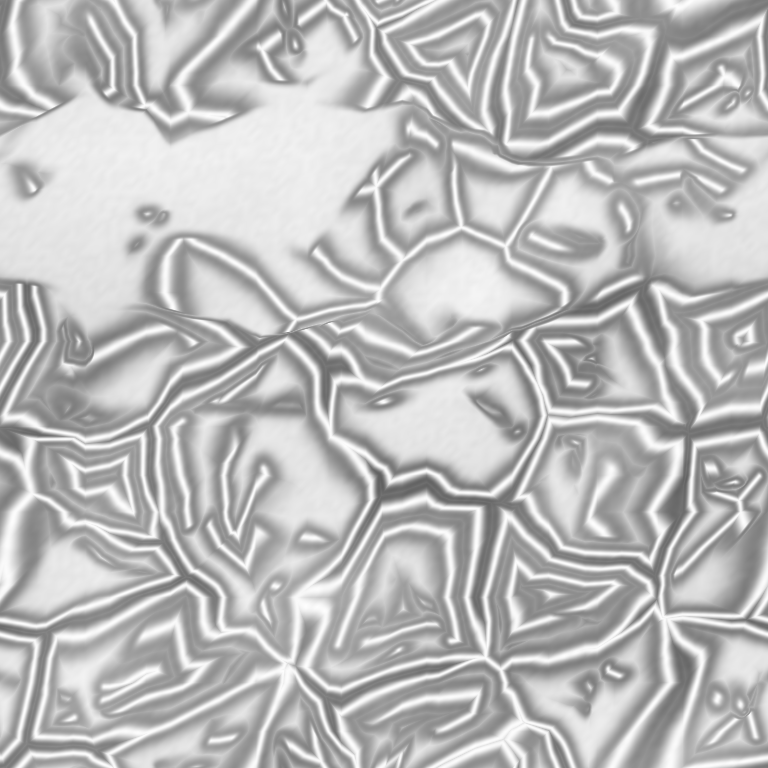
Write a WebGL 1 fragment shader that draws this texture map.

```glsl
precision highp float;
// Tiling grey relief of kinked pale ridges with dark grooves around light plateaus.
// A warped, thinned-out Voronoi net gives double tracks that break off in open areas;
// open rings and fragments of a finer net fill the cells. Tone follows ridge distance.
uniform vec2 u_resolution;

#define CELLS 6.0         // coarse cells per side
#define DETAIL_CELLS 9.0  // fine cells per side
#define WARP 0.08         // bend of the net
#define TRACK 0.0145      // half spacing of a double track
#define RING_STEP 0.031   // spacing of inner rings
#define CLEARANCE 0.030   // gap kept around fragments
#define RIDGE 0.0056      // half width of a ridge
#define FLANK 0.009       // distance of the darkest tone
#define FADE 0.0145       // reach of the shadow
#define SHADOW 0.37       // depth of the shadow
#define PLATEAU 0.91      // tone of open areas
#define OPEN_Y 0.71       // height of the sparse band

const float TAU = 6.2831853;

float hash(vec2 p, float seed) {
  vec3 q = fract(vec3(p.xyx + seed * 1.37) * vec3(0.1031, 0.1030, 0.0973));
  q += dot(q, q.yzx + 33.33);
  return fract((q.x + q.y) * q.z);
}

// Wrapping noise, linear over triangles so that its bends are kinked.
float facetNoise(vec2 p, float n, float seed) {
  vec2 cell = floor(p * n), f = fract(p * n);
  float a = hash(mod(cell, n), seed);
  float b = hash(mod(cell + vec2(1.0, 0.0), n), seed);
  float c = hash(mod(cell + vec2(0.0, 1.0), n), seed);
  float d = hash(mod(cell + 1.0, n), seed);
  return f.x > f.y ? a + (b - a) * f.x + (d - b) * f.y
                   : a + (c - a) * f.y + (d - c) * f.x;
}

// 1 inside the sparse horizontal band, 0 away from it.
float openness(float y) {
  return smoothstep(0.35, 0.9, cos(TAU * (y - OPEN_Y)));
}

// Site position in cell units; z is 1 when the site is kept.
vec3 site(vec2 cell, float n, float seed) {
  vec2 id = mod(cell, n);
  vec2 pos = cell + 0.1 + 0.8 * vec2(hash(id, seed), hash(id, seed + 1.0));
  float drop = mix(0.22, 0.45, openness(pos.y / n));
  return vec3(pos, step(drop, hash(id, seed + 2.0)));
}

// x: distance to the cell edge, y: cell hash, zw: offset from the site.
vec4 voronoi(vec2 p, float n, float seed) {
  vec2 x = p * n, base = floor(x), nearest = vec2(0.0), owner = base;
  float best = 1e3, edge = 1e3;
  for (int j = -3; j <= 3; j++)
    for (int i = -3; i <= 3; i++) {
      vec2 cell = base + vec2(float(i), float(j));
      vec3 s = site(cell, n, seed);
      vec2 r = s.xy - x;
      float d = dot(r, r);
      if (s.z > 0.5 && d < best) { best = d; nearest = r; owner = cell; }
    }
  for (int j = -3; j <= 3; j++)
    for (int i = -3; i <= 3; i++) {
      vec3 s = site(base + vec2(float(i), float(j)), n, seed);
      vec2 r = s.xy - x, across = r - nearest;
      if (s.z > 0.5 && dot(across, across) > 1e-4)
        edge = min(edge, dot(0.5 * (r + nearest), normalize(across)));
    }
  return vec4(edge / n, hash(mod(owner, n), seed + 3.0), -nearest / n);
}

// Distance to open rings parallel to the cell border; some cells have none.
float ringDistance(vec4 cell, float sparse) {
  float nearest = 1.0, angle = atan(cell.w, cell.z + 1e-6);
  float busy = smoothstep(0.2, 0.55, fract(cell.y * 7.3)) * (1.0 - 0.8 * sparse);
  for (int k = 1; k <= 3; k++) {
    float kf = float(k);
    float pick = hash(vec2(cell.y * 91.0, kf), 5.0);
    float start = TAU * hash(vec2(cell.y * 57.0, kf), 9.0);
    float halfArc = (0.6 + 2.6 * pick) * busy - 0.1;
    float gap = abs(mod(angle - start, TAU) - 0.5 * TAU) - halfArc;
    float along = max(0.0, gap) * length(cell.zw);
    float across = cell.x - 0.013 - RING_STEP * kf;
    nearest = min(nearest, length(vec2(across, along)));
  }
  return nearest;
}

void main() {
  vec2 uv = gl_FragCoord.xy / u_resolution;
  vec2 bend = vec2(facetNoise(uv, 9.0, 11.0), facetNoise(uv, 9.0, 12.0)) - 0.5;
  vec2 kink = vec2(facetNoise(uv, 21.0, 13.0), facetNoise(uv, 21.0, 14.0)) - 0.5;
  vec2 p = uv + WARP * bend + 0.2 * WARP * kink;
  float sparse = openness(p.y);

  // Tracks that pinch into single ridges and break off in open areas, then rings.
  vec4 cell = voronoi(p, CELLS, 20.0);
  float track = TRACK * smoothstep(0.15, 0.42, facetNoise(uv, 6.0, 15.0));
  float erased = 0.3 * max(0.0, sparse + facetNoise(uv, 5.0, 21.0) - 1.05);
  float ridge = length(vec2(cell.x - track, erased));
  ridge = min(ridge, ringDistance(cell, sparse));

  // Fragments of the finer net, kept clear of the other ridges.
  float patchGap = 0.3 * (facetNoise(uv, 5.0, 16.0) - 0.53 + 0.1 * sparse);
  float outside = max(0.0, max(CLEARANCE - ridge, patchGap));
  float fragment = length(vec2(voronoi(p, DETAIL_CELLS, 40.0).x, 1.5 * outside));
  ridge = min(ridge, fragment);

  // Tones: plateau, shadowed flanks, deeper grooves, pale crests, fine grain.
  float tone = PLATEAU + 0.09 * (facetNoise(uv, 5.0, 17.0) - 0.5);
  float fall = max(0.0, ridge - FLANK) / FADE;
  float depth = SHADOW * mix(0.7, 1.2, facetNoise(uv, 8.0, 18.0));
  tone -= depth * exp(-fall * fall);
  tone -= 0.10 * smoothstep(0.003, 0.012, track - cell.x) * exp(-80.0 * erased);
  tone = mix(tone, 0.98, exp(-pow(ridge / RIDGE, 2.0)));
  tone += 0.03 * (facetNoise(uv, 128.0, 19.0) - 0.5);
  gl_FragColor = vec4(vec3(clamp(tone, 0.0, 1.0)), 1.0);
}
```
